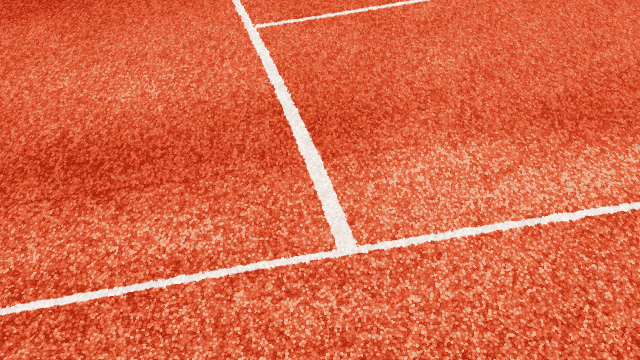
A WebGL 1 fragment shader for this texture:

```glsl
precision highp float;

uniform vec2 u_resolution;

#define HORIZON 2.2
#define GRAIN_DENSITY 245.0
#define GRAIN_NEAR 1.02
#define GRAIN_FAR 0.52
#define EDGE_WEAR 0.0035
#define DEEP vec3(0.66, 0.14, 0.05)
#define RUST vec3(0.78, 0.23, 0.11)
#define CLAY vec3(0.87, 0.345, 0.20)
#define CORAL vec3(0.905, 0.47, 0.325)
#define SAND vec3(0.92, 0.71, 0.59)
#define CHALK vec3(0.945, 0.915, 0.895)

vec2 hash2(vec2 p) {
    vec2 k = vec2(dot(p, vec2(127.1, 311.7)), dot(p, vec2(269.5, 183.3)));
    return fract(sin(k) * 43758.55);
}

// Cellular noise: x = distance to the nearest seed, y = random value of its cell
vec2 cells(vec2 p) {
    vec2 base = floor(p);
    vec2 nearest = vec2(8.0, 0.0);
    for (int j = -1; j <= 1; j++) {
        for (int i = -1; i <= 1; i++) {
            vec2 cell = base + vec2(float(i), float(j));
            vec2 rnd = hash2(cell);
            float d = length(cell + rnd - p);
            if (d < nearest.x) nearest = vec2(d, fract(rnd.x * 7.3 + rnd.y * 3.1));
        }
    }
    return nearest;
}

float blob(vec2 p, vec2 center, vec2 radius) {
    vec2 q = p - center;
    q.y -= 0.15 * q.x;
    q /= radius;
    return exp(-dot(q, q));
}

// Broad worn and damp areas of the ground
float patches(vec2 p) {
    float t = 0.12 * blob(p, vec2(0.42, 0.79), vec2(0.40, 0.13));
    t += 0.24 * blob(p, vec2(1.22, 0.56), vec2(0.20, 0.05));
    t += 0.26 * blob(p, vec2(1.66, 0.51), vec2(0.26, 0.07));
    t += 0.20 * blob(p, vec2(1.20, 0.44), vec2(0.36, 0.10));
    t += 0.15 * blob(p, vec2(0.35, 0.33), vec2(0.45, 0.07));
    t += 0.13 * blob(p, vec2(1.25, 0.20), vec2(0.60, 0.14));
    t += 0.07 * blob(p, vec2(1.35, 0.86), vec2(0.45, 0.14));
    t -= 0.24 * blob(p, vec2(0.22, 0.54), vec2(0.52, 0.09));
    t -= 0.24 * blob(p, vec2(0.18, 1.00), vec2(0.35, 0.06));
    t -= 0.13 * blob(p, vec2(0.90, 0.68), vec2(0.20, 0.10));
    t -= 0.09 * blob(p, vec2(1.65, 0.70), vec2(0.30, 0.08));
    t -= 0.10 * blob(p, vec2(0.00, 0.10), vec2(0.35, 0.16));

    // Mottling stretched along the court direction
    vec2 q = vec2(p.x, p.y - 0.15 * p.x);
    float waves = sin(q.x * 9.0 + 3.0 * sin(q.y * 17.0))
                + sin(q.y * 41.0 + 2.0 * sin(q.x * 7.0 + 1.0))
                + sin(q.x * 23.0 - q.y * 31.0 + 2.0 * sin(q.y * 29.0));
    return t + 0.018 * waves;
}

vec3 groundColor(float t) {
    vec3 c = mix(DEEP, RUST, clamp(t / 0.22, 0.0, 1.0));
    c = mix(c, CLAY, clamp((t - 0.22) / 0.24, 0.0, 1.0));
    c = mix(c, CORAL, clamp((t - 0.46) / 0.25, 0.0, 1.0));
    return mix(c, SAND, clamp((t - 0.71) / 0.26, 0.0, 1.0));
}

float band(float offset, float halfWidth, float soft) {
    return 1.0 - smoothstep(halfWidth - soft, halfWidth + soft, abs(offset));
}

void main() {
    vec2 p = gl_FragCoord.xy / u_resolution.y;
    float soft = 0.75 / u_resolution.y + 0.0008;

    // Grain that shrinks evenly toward the horizon
    float depth = HORIZON - p.y;
    vec2 ground = GRAIN_DENSITY * vec2((p.x - 0.9) / depth, -log(depth));
    vec2 fine = cells(ground);
    vec2 clump = cells(ground * 0.45 + 19.0);
    float grain = 0.75 * (fine.y - 0.5) + 0.5 * (0.42 - fine.x) + 0.26 * (clump.y - 0.5);

    float tone = 0.49 + patches(p) + grain * mix(GRAIN_NEAR, GRAIN_FAR, p.y);

    // Thin dark seam across the middle
    float seamY = 0.423 + 0.153 * p.x + 0.003 * sin(p.x * 21.0);
    float seamFade = 1.0 - smoothstep(0.95, 1.35, p.x);
    tone -= 0.20 * seamFade * band(p.y - seamY, 0.003, 0.005);
    vec3 color = groundColor(tone);

    // Painted lines with worn edges
    float wear = EDGE_WEAR * (fine.y + clump.y - 1.0);
    float baseY = 0.134 + 0.1667 * p.x + 0.007 * sin(p.x * 1.767);
    float paint = band(p.y - baseY, 0.0105 + wear, soft);

    float run = (1.0 - p.y) / 0.6875;
    float centerX = 0.655 + 0.310 * run + 0.056 * run * (1.0 - run);
    float centerLine = band(p.x - centerX, mix(0.0115, 0.0300, run) + wear, soft);
    paint = max(paint, centerLine * smoothstep(-soft, soft, p.y - baseY));

    float farX = p.x - 0.708;
    float farY = 0.926 + 0.160 * farX - 0.021 * farX * (0.495 - farX);
    float farLine = band(p.y - farY, 0.0043 + 0.4 * wear, soft);
    paint = max(paint, farLine * smoothstep(-soft, soft, farX));

    vec3 chalk = CHALK + 0.10 * (grain - 0.05) * vec3(0.7, 1.0, 1.1);
    gl_FragColor = vec4(mix(color, chalk, paint), 1.0);
}
```
